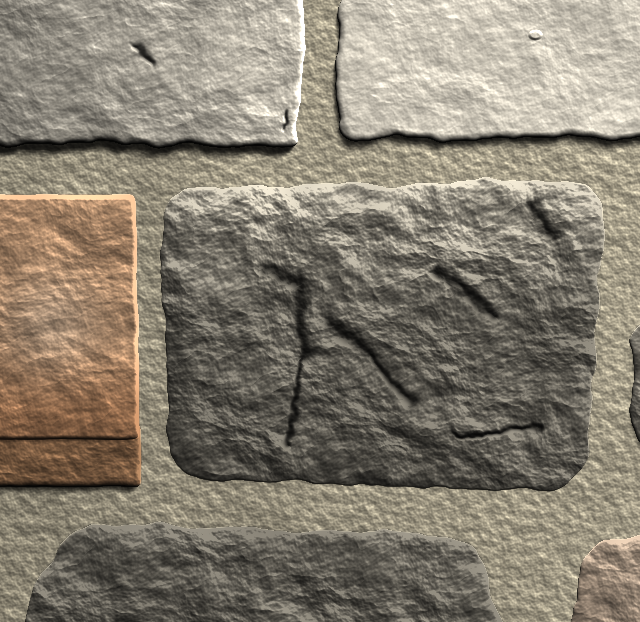
Reproduce this texture procedurally as a Shadertoy shader.

```glsl
#define LIGHT_DIR vec2(0.43, 0.90)
#define RELIEF_GAIN 0.52
#define SHADOW_DARKNESS 0.84
#define SHADOW_SLOPE 0.85
#define EDGE_WOBBLE 0.010
#define CRACK_DEPTH 0.011
#define MORTAR vec3(0.62, 0.59, 0.51)
#define SLATE vec3(0.40, 0.385, 0.35)
#define LIMESTONE vec3(0.76, 0.735, 0.68)
#define SANDSTONE vec3(0.67, 0.53, 0.41)

struct Surface { float height; float rough; float stone; vec3 tint; };

// Crack segments: start xy, end xy
const vec4 CRACKS[10] = vec4[10](
    vec4(.469, .529, .477, .418), vec4(.477, .418, .449, .281),
    vec4(.518, .474, .573, .418), vec4(.573, .418, .645, .340),
    vec4(.710, .292, .846, .302), vec4(.414, .552, .465, .535),
    vec4(.680, .550, .770, .480), vec4(.830, .650, .865, .605),
    vec4(.216, .900, .232, .875), vec4(.445, .800, .447, .775));
const float CRACK_WIDTH[10] = float[10](.011, .005, .011, .008, .005, .009, .008, .009, .006, .004);

vec2 gradientAt(vec2 cell) {
    float angle = 6.2832 * fract(sin(dot(cell, vec2(127.1, 311.7))) * 43758.5);
    return vec2(cos(angle), sin(angle));
}

float gradientNoise(vec2 p) {
    vec2 i = floor(p), f = p - i, u = f * f * f * (f * (f * 6.0 - 15.0) + 10.0);
    vec2 x = vec2(1, 0), y = vec2(0, 1);
    float low = mix(dot(gradientAt(i), f), dot(gradientAt(i + x), f - x), u.x);
    float high = mix(dot(gradientAt(i + y), f - y), dot(gradientAt(i + 1.0), f - 1.0), u.x);
    return mix(low, high, u.y);
}

float fbm(vec2 p, int octaves) {
    float sum = 0.0, amp = 1.0;
    for (int i = 0; i < octaves; i++) {
        sum += amp * gradientNoise(p);
        p = mat2(1.6, 1.2, -1.2, 1.6) * p + 7.3;
        amp *= 0.5;
    }
    return sum;
}

float smoothMax(float a, float b, float k) {
    float h = max(k - abs(a - b), 0.0) / k;
    return max(a, b) + h * h * k * 0.25;
}

float edgeSide(vec2 p, vec2 a, vec2 b) {
    vec2 e = normalize(b - a);
    return dot(p - a, vec2(e.y, -e.x));
}

// Rounded convex quad, corners counter-clockwise from lower left
float quad(vec2 p, vec2 a, vec2 b, vec2 c, vec2 d, float rounding) {
    float lower = smoothMax(edgeSide(p, a, b), edgeSide(p, b, c), rounding);
    float upper = smoothMax(edgeSide(p, c, d), edgeSide(p, d, a), rounding);
    return smoothMax(lower, upper, rounding);
}

void lay(inout Surface s, float d, float lift, float bevel, float rough, vec3 tint) {
    float t = clamp(-d / bevel, 0.0, 1.0);
    float mask = smoothstep(1.0, -1.0, d * iResolution.x);
    s.height = max(s.height, lift * sqrt(t * (2.0 - t)));
    s.rough = mix(s.rough, rough, mask);
    s.stone = max(s.stone, mask);
    s.tint = mix(s.tint, tint, mask);
}

// Stones set in mortar
Surface wall(vec2 p) {
    Surface s = Surface(0.0, 0.0, 0.0, MORTAR);
    vec2 wobble = EDGE_WOBBLE * vec2(fbm(p * 14.0, 3), fbm(p * 14.0 + 31.0, 3));
    vec2 q = p + wobble, cut = p + 0.25 * wobble;
    vec3 paleGrey = LIMESTONE * mix(0.72, 0.92, smoothstep(0.0, 0.45, p.x));
    vec3 ochre = mix(SANDSTONE * vec3(.86, .79, .73), SANDSTONE, smoothstep(.31, .46, p.y));
    ochre = mix(ochre, vec3(.70, .61, .52), 0.7 * exp(-dot(p - vec2(.08, .47), p - vec2(.08, .47)) * 180.0));
    vec3 slate = SLATE * mix(0.88, 1.34, smoothstep(0.40, 0.69, p.y - 0.12 * (p.x - 0.4)));
    lay(s, quad(q, vec2(-.2, .748), vec2(.464, .748), vec2(.483, 1.1), vec2(-.2, 1.1), .015), .030, .010, .45, paleGrey);
    lay(s, quad(q, vec2(.526, .759), vec2(1.2, .752), vec2(1.2, 1.1), vec2(.534, 1.1), .020), .026, .010, .28, LIMESTONE * 1.03);
    lay(s, quad(cut, vec2(-.2, .213), vec2(.221, .213), vec2(.220, .310), vec2(-.2, .310), .010), .022, .009, .55, SANDSTONE * vec3(.72, .68, .63));
    lay(s, quad(cut, vec2(-.2, .285), vec2(.219, .285), vec2(.212, .669), vec2(-.2, .669), .010), .036, .008, .50, ochre);
    lay(s, quad(q, vec2(.262, .227), vec2(.914, .203), vec2(.950, .693), vec2(.250, .676), .075), .024, .045, 1.0, slate);
    lay(s, quad(q, vec2(.010, -.1), vec2(.815, -.1), vec2(.745, .137), vec2(.090, .155), .080), .024, .040, .95, SLATE * 0.95);
    lay(s, quad(q, vec2(.885, -.1), vec2(1.2, -.1), vec2(1.2, .165), vec2(.910, .122), .050), .024, .025, .60, vec3(.53, .47, .41));
    lay(s, quad(q, vec2(.987, .280), vec2(1.2, .250), vec2(1.2, .500), vec2(.987, .470), .030), .020, .015, .80, SLATE);
    return s;
}

float cracks(vec2 p) {
    float depth = 0.0;
    p += 0.013 * vec2(fbm(p * 22.0, 3), fbm(p * 22.0 + 9.0, 3));
    for (int i = 0; i < 10; i++) {
        vec2 a = CRACKS[i].xy, span = CRACKS[i].zw - a;
        float along = clamp(dot(p - a, span) / dot(span, span), 0.0, 1.0);
        float d = length(p - a - span * along) / CRACK_WIDTH[i];
        depth = max(depth, exp(-d * d));
    }
    return depth;
}

// Chiselled stone and sandy mortar relief
float grain(vec2 p, float rough, float stone) {
    vec2 bent = p + 0.015 * gradientNoise(p * 9.0);
    float chips = 0.022 * fbm(bent * 15.0, 5) - 0.014 * abs(fbm(bent * vec2(13.0, 19.0) + 4.0, 4));
    float sand = 0.0042 * fbm(p * 62.0, 3) + 0.003 * gradientNoise(p * 25.0);
    float pebble = 0.008 * smoothstep(0.012, 0.006, length((p - vec2(.837, .919)) * vec2(1.0, 1.4)));
    return mix(sand, rough * chips + 0.35 * sand, stone) + pebble;
}

void mainImage(out vec4 fragColor, in vec2 fragCoord) {
    vec2 p = fragCoord / iResolution.xy * vec2(1.0, 0.973);
    vec2 light = normalize(LIGHT_DIR);
    Surface s = wall(p);

    // Slope facing the light
    float stepSize = 0.002;
    vec2 ahead = p + light * stepSize;
    float cavity = cracks(p);
    float slope = s.height - wall(ahead).height + grain(p, s.rough, s.stone) - grain(ahead, s.rough, s.stone);
    slope += CRACK_DEPTH * (cracks(ahead) - cavity);
    float shade = exp(RELIEF_GAIN * clamp(slope / stepSize, -2.6, 1.0));

    // Shadow march towards the light
    float blocked = 0.0;
    for (int i = 1; i <= 8; i++) {
        float reach = 0.0045 * float(i);
        blocked = max(blocked, wall(p + light * reach).height - s.height - reach * SHADOW_SLOPE);
    }
    float shadow = smoothstep(0.0, 0.016, blocked);

    // Stains, cavities and overall light falloff
    float stain = 1.0 + 0.16 * fbm(p * 6.0 + 2.0, 4) * mix(0.6, 1.0, s.rough);
    float falloff = mix(0.84, 1.05, smoothstep(-0.1, 0.9, 0.55 * p.x + 0.5 * p.y));
    vec3 color = s.tint * stain * shade * falloff;
    color *= (1.0 - SHADOW_DARKNESS * shadow) * (1.0 - 0.72 * cavity * s.stone);
    fragColor = vec4(clamp(color, 0.0, 1.0), 1.0);
}
```
